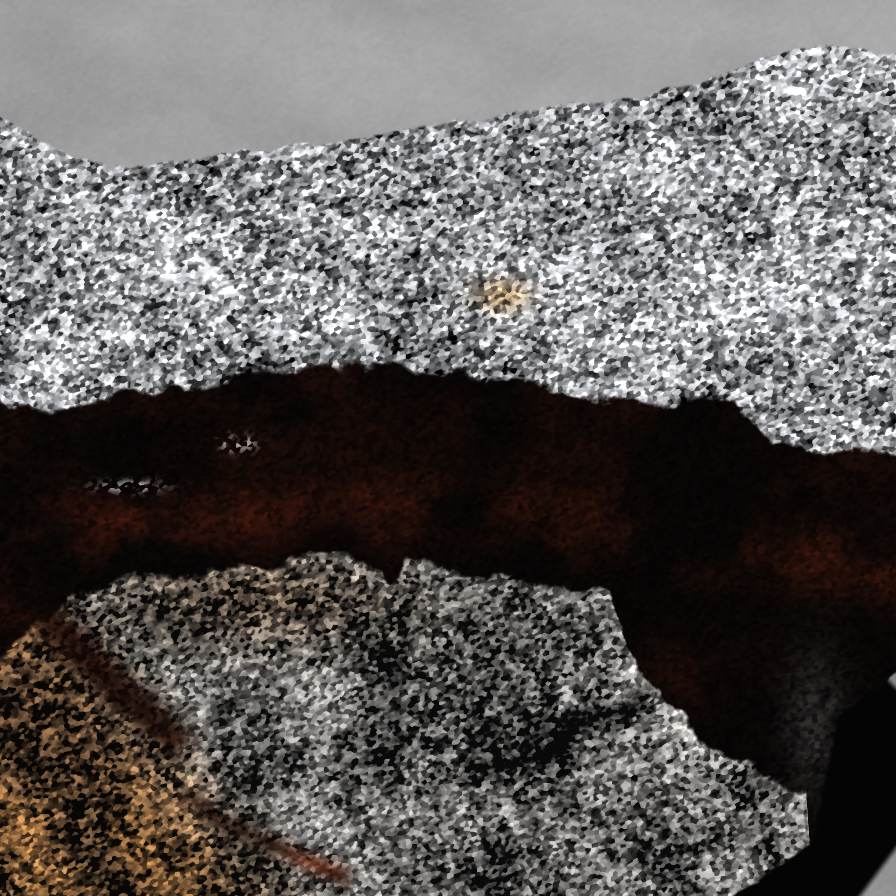
Write a Shadertoy shader that draws this texture.

```glsl
float hash(vec2 cell) {
    vec3 q = fract(vec3(cell.xyx) * 0.1031);
    q += dot(q, q.yzx + 33.33);
    return fract((q.x + q.y) * q.z);
}

// Cellular noise whose neighbouring facets blend smoothly
float grains(vec2 p, float sharpness) {
    vec2 base = floor(p);
    float total = 0.0, weight = 0.0;
    for (int j = -1; j <= 1; j++)
    for (int i = -1; i <= 1; i++) {
        vec2 cell = base + vec2(i, j);
        vec2 d = cell + vec2(hash(cell + 17.0), hash(cell + 59.0)) - p;
        float w = exp(-sharpness * dot(d, d));
        total += w * hash(cell + 101.0);
        weight += w;
    }
    return total / max(weight, 1e-5);
}

float layered(vec2 p) {
    float sum = 0.0, amp = 0.5;
    for (int i = 0; i < 4; i++) {
        sum += amp * grains(p, 5.0);
        p = mat2(1.6, 1.2, -1.2, 1.6) * p + 7.3;
        amp *= 0.5;
    }
    return sum / 0.9375;
}

// Height of a piecewise outline at x
float profile(vec2 pts[12], float x) {
    float y = pts[0].y;
    for (int i = 0; i < 11; i++) {
        float t = (x - pts[i].x) / (pts[i + 1].x - pts[i].x);
        if (t >= 0.0) y = mix(pts[i].y, pts[i + 1].y, min(t, 1.0));
    }
    return y;
}

float segment(vec2 p, vec2 a, vec2 b) {
    vec2 d = b - a;
    return length(p - a - d * clamp(dot(p - a, d) / dot(d, d), 0.0, 1.0));
}

float blob(vec2 p, vec2 center, vec2 radius) {
    vec2 d = (p - center) / radius;
    return exp(-dot(d, d));
}

float cover(float d, float softness) {
    return smoothstep(-softness, softness, d);
}

// Crystalline speckle, centred on zero
float sparkle(vec2 p) {
    mat2 tilt = mat2(0.91, -0.42, 0.42, 0.91);
    float fine = grains(tilt * p * vec2(185.0, 235.0), 10.0) - 0.5;
    float coarse = grains(tilt * p * vec2(85.0, 115.0), 9.0) - 0.5;
    return fine * 0.85 + coarse * 0.42;
}

vec3 litStone(vec2 p, float speck, float broad) {
    float light = 0.57 + speck * 0.92 + (broad - 0.5) * 0.45;
    light += 0.10 * blob(p, vec2(0.16, 0.66), vec2(0.12, 0.06));
    light += 0.10 * blob(p, vec2(0.03, 0.84), vec2(0.06, 0.03));
    light -= 0.09 * blob(p, vec2(0.45, 0.60), vec2(0.25, 0.025));
    light += 0.06 * blob(p, vec2(0.85, 0.75), vec2(0.2, 0.16));
    vec3 col = light * vec3(0.99, 1.0, 1.02);
    float ochre = blob(p, vec2(0.56, 0.67), vec2(0.03, 0.018));
    return col * mix(vec3(1.0), vec3(1.1, 0.92, 0.68), ochre);
}

vec3 shadedStone(vec2 p, float speck, float broad) {
    float ridge = 0.43 - 0.2 * (p.x - 0.42) * (p.x - 0.42);
    float red = exp(-pow((p.y - ridge) / 0.045, 2.0));
    red = max(red, 0.8 * blob(p, vec2(0.0, 0.33), vec2(0.12, 0.1)));
    red = max(red, 0.35 * cover(p.y - ridge, 0.03));
    red = max(red, 0.5 * blob(p, vec2(0.8, 0.25), vec2(0.1, 0.04)));
    vec3 col = vec3(0.028, 0.02, 0.018);
    col += vec3(0.15, 0.045, 0.02) * red * smoothstep(0.25, 0.8, broad);
    col *= 1.0 + speck * 0.9;
    float chips = blob(p, vec2(0.265, 0.505), vec2(0.018, 0.009));
    chips += 0.8 * blob(p, vec2(0.145, 0.457), vec2(0.035, 0.007));
    col += 0.9 * chips * smoothstep(-0.05, 0.4, speck);
    return col + 0.13 * blob(p, vec2(0.91, 0.19), vec2(0.035, 0.08)) * (0.8 + speck);
}

vec3 lowerStone(vec2 p, float speck, float broad, float depth) {
    float light = 0.38 + speck * 0.78 + (broad - 0.5) * 0.65;
    light += 0.10 * blob(p, vec2(0.2, 0.27), vec2(0.09, 0.07));
    light += 0.13 * exp(-pow(depth / 0.025, 2.0));
    light -= 0.12 * blob(p, vec2(0.51, 0.18), vec2(0.1, 0.06));
    light -= 0.10 * blob(p, vec2(0.32, 0.19), vec2(0.06, 0.04));
    // Creases and raised ledges
    float bend = (broad - 0.5) * 0.05;
    vec2 q = p + vec2(bend, -bend);
    light -= 0.22 * exp(-segment(q, vec2(0.45, 0.35), vec2(0.445, 0.25)) / 0.012);
    light -= 0.32 * exp(-segment(q, vec2(0.53, 0.13), vec2(0.66, 0.205)) / 0.012);
    light -= 0.35 * exp(-segment(q, vec2(0.62, 0.198), vec2(0.74, 0.225)) / 0.009);
    light += 0.26 * exp(-segment(q, vec2(0.63, 0.218), vec2(0.72, 0.24)) / 0.007);
    light -= 0.20 * exp(-segment(q, vec2(0.82, 0.15), vec2(0.87, 0.04)) / 0.012);
    // Iron staining beyond the diagonal fracture
    float stain = cover(0.30 - p.x - p.y * 0.72, 0.09);
    stain = max(stain, 0.55 * blob(p, vec2(0.27, 0.33), vec2(0.16, 0.05)));
    light -= 0.08 * stain;
    vec3 rust = mix(vec3(1.0, 0.72, 0.5), vec3(1.2, 0.75, 0.28), broad);
    vec3 col = max(light, 0.035) * mix(vec3(1.0, 0.99, 0.97), rust, stain * 0.8);
    float vein = min(segment(q, vec2(0.04, 0.32), vec2(0.2, 0.17)) - 0.018,
                     segment(q, vec2(0.22, 0.10), vec2(0.39, 0.015)) - 0.007);
    vec3 veinCol = vec3(0.11, 0.045, 0.025) * (1.0 + speck);
    veinCol += vec3(0.3, 0.09, 0.01) * blob(p, vec2(0.35, 0.035), vec2(0.045, 0.02));
    return mix(col, veinCol, 0.9 * cover(-vein, 0.014));
}

void mainImage(out vec4 fragColor, in vec2 fragCoord) {
    vec2 p = fragCoord / iResolution.xy;
    float aa = max(1.2 / iResolution.y, 0.0015);
    float speck = sparkle(p), broad = layered(p * 13.0);
    float rough = (layered(p * 38.0) - 0.5) * 0.03;

    vec2 crest[12] = vec2[12](vec2(0, .868), vec2(.04, .845), vec2(.1, .817), vec2(.145, .811),
        vec2(.25, .827), vec2(.34, .838), vec2(.52, .863), vec2(.7, .889),
        vec2(.78, .906), vec2(.83, .924), vec2(.9, .948), vec2(1, .941));
    vec2 shade[12] = vec2[12](vec2(0, .55), vec2(.09, .548), vec2(.2, .568), vec2(.3, .586),
        vec2(.42, .59), vec2(.52, .583), vec2(.6, .573), vec2(.63, .56),
        vec2(.82, .551), vec2(.85, .512), vec2(.9, .496), vec2(1, .495));
    vec2 ledge[12] = vec2[12](vec2(0, .27), vec2(.07, .325), vec2(.13, .35), vec2(.38, .378),
        vec2(.435, .352), vec2(.45, .372), vec2(.59, .352), vec2(.68, .335),
        vec2(.71, .26), vec2(.78, .18), vec2(.9, .11), vec2(.92, -.2));

    // Blurred backdrop
    float haze = 0.62 + 0.04 * p.x + 0.1 * (layered(p * vec2(7.0, 10.0)) - 0.5);
    vec3 backdrop = vec3(haze + 0.025 * speck);

    // Stone and the shadow crossing it
    float depth = profile(ledge, p.x) + rough - p.y;
    float side = min(0.82 + 1.42 * p.y, 0.893 + 0.2 * p.y) + 1.2 * max(p.y - 0.2, 0.0);
    vec3 col = shadedStone(p, speck, broad);
    col = mix(col, litStone(p, speck, broad), cover(p.y - profile(shade, p.x) - rough, 0.004));
    col = mix(col, lowerStone(p, speck, broad, depth), cover(depth, 0.004));

    // Cast shadow and ground at the lower right
    vec3 ground = mix(vec3(0.018, 0.016, 0.015), backdrop * 0.9, cover(p.x - 0.75 * p.y - 0.96, 0.006));
    ground = mix(ground, backdrop * 0.8, cover(p.x + p.y - 1.232, 0.006));
    col = mix(col, ground, cover(p.x - side - rough * 0.4, 0.004) * step(p.y, 0.3));
    col = mix(col, backdrop, cover(p.y - profile(crest, p.x) - rough * 0.5, aa + 0.001));
    fragColor = vec4(clamp(col, 0.0, 1.0), 1.0);
}
```
